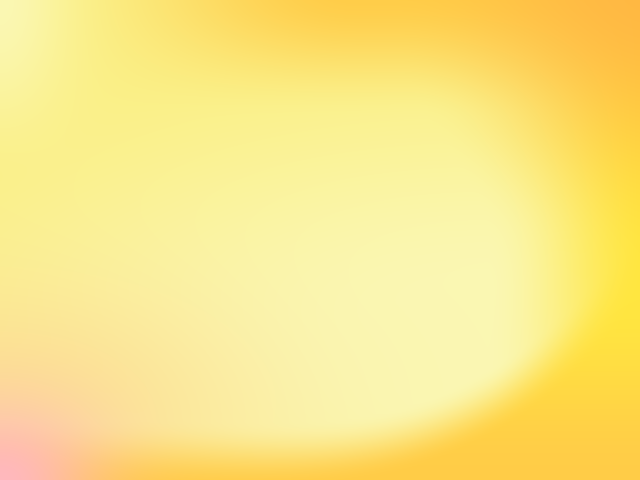
Give the GLSL for this background, as a WebGL 2 fragment shader.

```glsl
#version 300 es
precision highp float;

uniform vec2 u_resolution;
out vec4 fragColor;

// Palette
const vec3 CREAM  = vec3(0.98, 0.968, 0.70);
const vec3 LEMON  = vec3(0.98, 0.94, 0.53);
const vec3 PEACH  = vec3(0.99, 0.86, 0.57);
const vec3 PINK   = vec3(1.00, 0.72, 0.74);
const vec3 AMBER  = vec3(1.00, 0.80, 0.28);
const vec3 GOLD   = vec3(1.00, 0.90, 0.25);
const vec3 ORANGE = vec3(1.00, 0.72, 0.26);

// Layout, in fractions of the canvas
const vec2 LIGHT_CENTER = vec2(0.76, 0.28);
const vec2 LIGHT_SCALE  = vec2(0.75, 1.30);
const vec2 PEACH_CENTER = vec2(0.0, 0.16);
const vec2 PEACH_RADIUS = vec2(0.38, 0.25);
const float PINK_RADIUS = 0.16;
const float HAZE_WIDTH  = 0.10;
const float RIM_BASE    = 0.065;
const float RIM_RISE    = 0.45;

// Soft round falloff, 1 at the center
float glow(vec2 offset) {
    return exp(-dot(offset, offset));
}

// Coverage of the curved rim that sweeps up from the bottom edge
float bottomRim(vec2 uv) {
    float curve = RIM_BASE + RIM_RISE * pow(uv.x, 4.0);
    float depth = mix(0.06, 0.15, uv.x);
    float feather = mix(0.06, 0.015, smoothstep(0.2, 0.7, uv.x));
    return 1.0 - smoothstep(curve - depth, curve + feather, uv.y);
}

// Coverage of the right band, wider toward the top
float rightBand(vec2 uv) {
    float start = mix(0.76, 0.62, smoothstep(0.5, 0.9, uv.y));
    return smoothstep(start, 1.02, uv.x);
}

// Rim hue from amber through gold to orange
vec3 rimColor(float y) {
    vec3 color = mix(AMBER, GOLD, smoothstep(0.0, 0.38, y));
    return mix(color, ORANGE, smoothstep(0.45, 1.02, y));
}

void main() {
    vec2 uv = gl_FragCoord.xy / u_resolution;

    // Pale light fading to lemon
    float reach = length((uv - LIGHT_CENTER) * LIGHT_SCALE);
    vec3 color = mix(CREAM, LEMON, smoothstep(0.15, 0.85, reach));

    // Warm lower left
    color = mix(color, PEACH, 0.85 * glow((uv - PEACH_CENTER) / PEACH_RADIUS));

    // Amber along the top
    float top = smoothstep(0.06, 0.56, uv.x) * smoothstep(0.75, 1.02, uv.y);
    color = mix(color, AMBER, top);

    // Joined bottom and right rims
    float rim = 1.0 - (1.0 - bottomRim(uv)) * (1.0 - rightBand(uv));
    color = mix(color, rimColor(uv.y), rim);

    // Pink lower corner and pale upper corner
    color = mix(color, PINK, glow(uv / PINK_RADIUS));
    float haze = glow(vec2(uv.x / HAZE_WIDTH, 0.0)) * smoothstep(0.6, 1.0, uv.y);
    color = mix(color, CREAM, haze);

    fragColor = vec4(color, 1.0);
}
```
